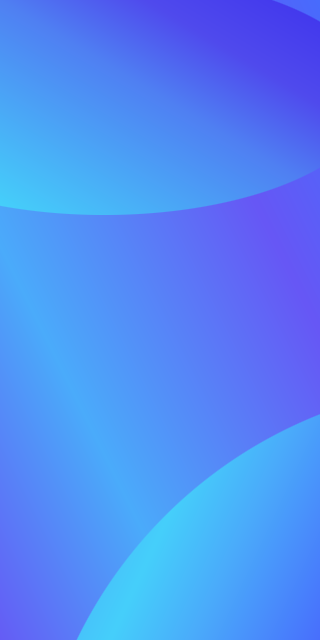
This background is drawn by a WebGL 2 fragment shader. Its source:

```glsl
#version 300 es
precision highp float;
// Blue and violet diagonal gradient with a large ellipse above and a disc below.

uniform vec2 u_resolution;
out vec4 fragColor;

const vec3 CYAN   = vec3(0.27, 0.81, 0.98);
const vec3 SKY    = vec3(0.29, 0.67, 0.98);
const vec3 AZURE  = vec3(0.31, 0.50, 0.95);
const vec3 BLUE   = vec3(0.28, 0.42, 0.99);
const vec3 VIOLET = vec3(0.40, 0.34, 0.96);
const vec3 INDIGO = vec3(0.31, 0.29, 0.93);
const vec3 DEEP   = vec3(0.26, 0.22, 0.93);

// Position of t between two stops, clamped to 0..1.
float ramp(float start, float end, float t) {
    return clamp((t - start) / (end - start), 0.0, 1.0);
}

// Linear gradient through four colours; stops holds their positions.
vec3 gradient(vec3 a, vec3 b, vec3 c, vec3 d, vec4 stops, float t) {
    vec3 color = mix(a, b, ramp(stops.x, stops.y, t));
    color = mix(color, c, ramp(stops.y, stops.z, t));
    return mix(color, d, ramp(stops.z, stops.w, t));
}

// Smooth coverage of an axis-aligned ellipse.
float ellipseMask(vec2 p, vec2 center, vec2 radii) {
    float d = length((p - center) / radii) - 1.0;
    return clamp(0.5 - d / fwidth(d), 0.0, 1.0);
}

void main() {
    // Canvas is one unit wide and two units high.
    vec2 p = gl_FragCoord.xy / u_resolution * vec2(1.0, 2.0);

    // Backdrop runs from the lower left to the upper right corner.
    float diagonal = 0.5 * p.x + 0.25 * p.y;
    vec3 color = gradient(VIOLET, SKY, VIOLET, BLUE,
                          vec4(-0.02, 0.308, 0.741, 1.0), diagonal);

    // Upper ellipse, cyan at its lower left and indigo at its upper right.
    float rise = p.y + 0.6 * p.x - 2.0;
    vec3 upper = gradient(CYAN, AZURE, INDIGO, DEEP,
                          vec4(-0.64, 0.0, 0.273, 0.547), rise);
    color = mix(color, upper, ellipseMask(p, vec2(0.3255, 1.7044), vec2(0.8477, 0.3763)));

    // Lower disc, with a cyan ridge near its left rim.
    float across = p.x - 0.47 * p.y;
    vec3 lower = gradient(SKY, CYAN, SKY, BLUE,
                          vec4(0.0, 0.344, 0.60, 1.02), across);
    color = mix(color, lower, ellipseMask(p, vec2(1.524, -0.6216), vec2(1.427)));

    fragColor = vec4(color, 1.0);
}
```
